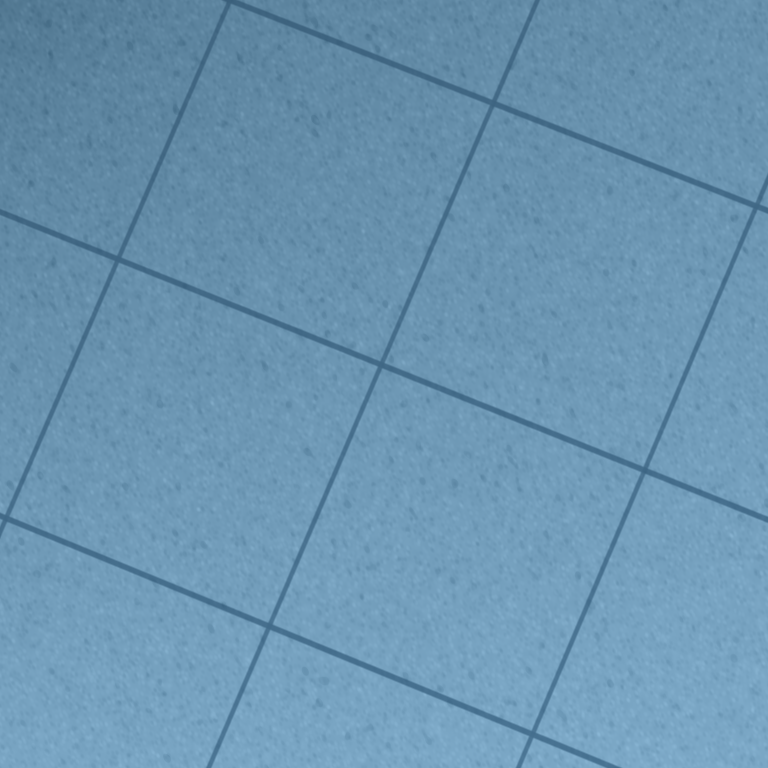
Write a WebGL 1 fragment shader that draws this texture.

```glsl
precision highp float;
// Blue speckled tiles in a tilted square grid, split by thin dark grooves.
// Two lattice vectors place the grooves; a soft light falls off to the top left,
// and two scales of cellular flecks give the surface its grain.

uniform vec2 u_resolution;

#define STEP_ACROSS vec2(0.3427, -0.1374)
#define STEP_DOWN vec2(-0.1458, -0.3405)
#define CROSSING vec2(0.4965, 0.5250)
#define TWIST -0.0033
#define GROOVE_WIDTH vec2(0.0060, 0.0074)
#define GROOVE_SOFTNESS 0.0016
#define SHADOW_COLOR vec3(0.325, 0.475, 0.575)
#define LIGHT_COLOR vec3(0.490, 0.665, 0.785)
#define GROOVE_COLOR vec3(0.245, 0.400, 0.515)
#define FINE_SCALE 210.0
#define COARSE_SCALE 95.0
#define GRAIN 0.050

vec3 hash3(vec2 cell) {
  vec3 h = fract(cell.xyx * vec3(0.1031, 0.1030, 0.0973));
  h += dot(h, h.yxz + 33.33);
  return fract((h.xxy + h.yzz) * h.zyx);
}

// Soft round flecks, one per cell, each with a signed random strength.
float flecks(vec2 p) {
  vec2 cell = floor(p);
  float sum = 0.0;
  for (int j = -1; j <= 1; j++) {
    for (int i = -1; i <= 1; i++) {
      vec2 neighbour = cell + vec2(float(i), float(j));
      vec3 h = hash3(neighbour);
      float falloff = 1.0 - smoothstep(0.1, 0.75, length(p - neighbour - h.xy));
      sum += falloff * (2.0 * h.z - 1.0);
    }
  }
  return sum;
}

// Coordinates in which every groove lies on a whole number.
vec2 toLattice(vec2 p) {
  vec2 a = STEP_ACROSS;
  vec2 b = STEP_DOWN;
  return vec2(p.x * b.y - p.y * b.x, a.x * p.y - a.y * p.x)
       / (a.x * b.y - a.y * b.x);
}

// Coverage of the steep (x) and shallow (y) grooves.
vec2 grooves(vec2 p, float pixel) {
  vec2 offset = p - CROSSING;
  vec2 q = toLattice(offset);
  q = toLattice(offset - vec2(0.0, TWIST * q.x * q.y));
  vec2 a = STEP_ACROSS;
  vec2 b = STEP_DOWN;
  vec2 spacing = abs(a.x * b.y - a.y * b.x) / vec2(length(b), length(a));
  vec2 dist = abs(fract(q + 0.5) - 0.5) * spacing;
  vec2 halfWidth = 0.5 * GROOVE_WIDTH;
  float blur = max(GROOVE_SOFTNESS, 0.75 * pixel);
  return 1.0 - smoothstep(halfWidth - blur, halfWidth + blur, dist);
}

// Brightness rises downward and to the right, with a dim upper left corner.
float lighting(vec2 p) {
  float down = 1.0 - p.y;
  float level = 0.17 + 0.30 * p.x + 0.72 * down - 0.22 * p.x * down;
  level -= 0.20 * exp(-5.0 * length(p - vec2(0.0, 1.0)));
  float mottle = sin(17.0 * p.x + 3.0 * sin(11.0 * p.y))
               * sin(14.0 * p.y + 2.0 * sin(9.0 * p.x));
  return level + 0.015 * mottle;
}

void main() {
  vec2 p = gl_FragCoord.xy / u_resolution;
  float pixel = 1.0 / min(u_resolution.x, u_resolution.y);
  float light = lighting(p);
  vec3 color = mix(SHADOW_COLOR, LIGHT_COLOR, light);

  // Grain: slightly upright flecks, with sparser dark pits.
  vec2 grainPoint = vec2(p.x + 0.25 * p.y, 0.75 * p.y);
  float coarse = flecks(grainPoint * COARSE_SCALE + 7.0);
  float grain = 0.6 * flecks(grainPoint * FINE_SCALE) + 0.3 * coarse;
  grain -= 0.7 * smoothstep(0.55, 1.1, -coarse);
  color += GRAIN * grain;

  // Grooves keep a little of the light and grain around them.
  vec2 cover = grooves(p, pixel);
  float groove = 1.0 - (1.0 - 0.85 * cover.x) * (1.0 - 0.92 * cover.y);
  vec3 grooveColor = GROOVE_COLOR * (0.90 + 0.18 * light) + 0.3 * GRAIN * grain;
  gl_FragColor = vec4(mix(color, grooveColor, groove), 1.0);
}
```
